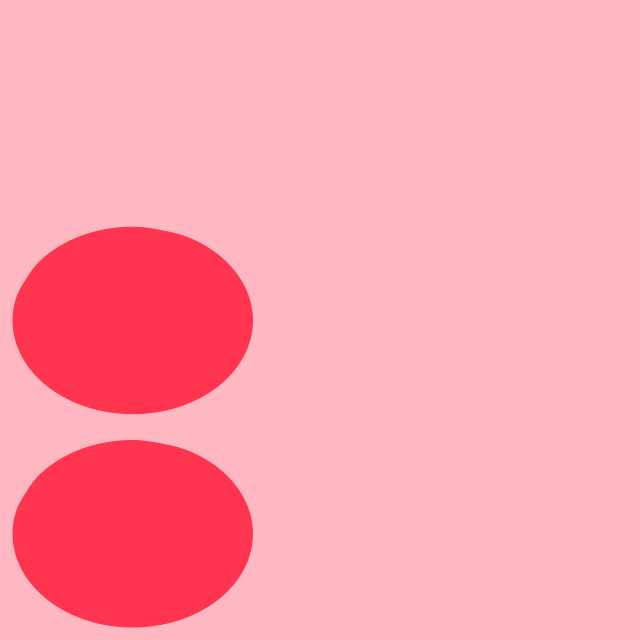
This background is drawn by a Shadertoy shader. Its source:

```glsl
// Two soft, slightly uneven red ovals stacked at the lower left of a flat pink field.

#define BACKGROUND vec3(1.0, 0.718, 0.761)
#define OVAL_COLOR vec3(1.0, 0.208, 0.310)
#define OVAL_COUNT 2
#define FIRST_CENTER vec2(0.2074, 0.1660)
#define OVAL_SPACING (1.0 / 3.0)
#define OVAL_RADII vec2(0.1878, 0.1465)
#define DENT_DEPTH 0.008
#define DENT_WIDTH 0.14

// Smooth inward dip of the outline around one angle
float dent(float angle, float middle) {
    float t = (angle - middle) / DENT_WIDTH;
    return DENT_DEPTH * exp(-t * t);
}

// Approximate signed distance to an uneven oval centred on the origin
float ovalDistance(vec2 p) {
    vec2 q = p / OVAL_RADII;
    float reach = length(q);
    float angle = atan(q.y, q.x);
    float outline = 1.0 - dent(angle, 1.33) - dent(angle, 2.68);
    float slope = length(q / OVAL_RADII) / max(reach, 1e-4);
    return (reach - outline) / max(slope, 1.0);
}

void mainImage(out vec4 fragColor, in vec2 fragCoord) {
    vec2 uv = fragCoord / iResolution.xy;
    float pixel = 1.0 / min(iResolution.x, iResolution.y);

    // Nearest oval in the column
    float nearest = 1.0;
    for (int i = 0; i < OVAL_COUNT; i++) {
        vec2 center = FIRST_CENTER + vec2(0.0, OVAL_SPACING * float(i));
        nearest = min(nearest, ovalDistance(uv - center));
    }

    // Flat fill with a smooth edge
    float coverage = 1.0 - smoothstep(-0.6 * pixel, 0.6 * pixel, nearest);
    fragColor = vec4(mix(BACKGROUND, OVAL_COLOR, coverage), 1.0);
}
```
